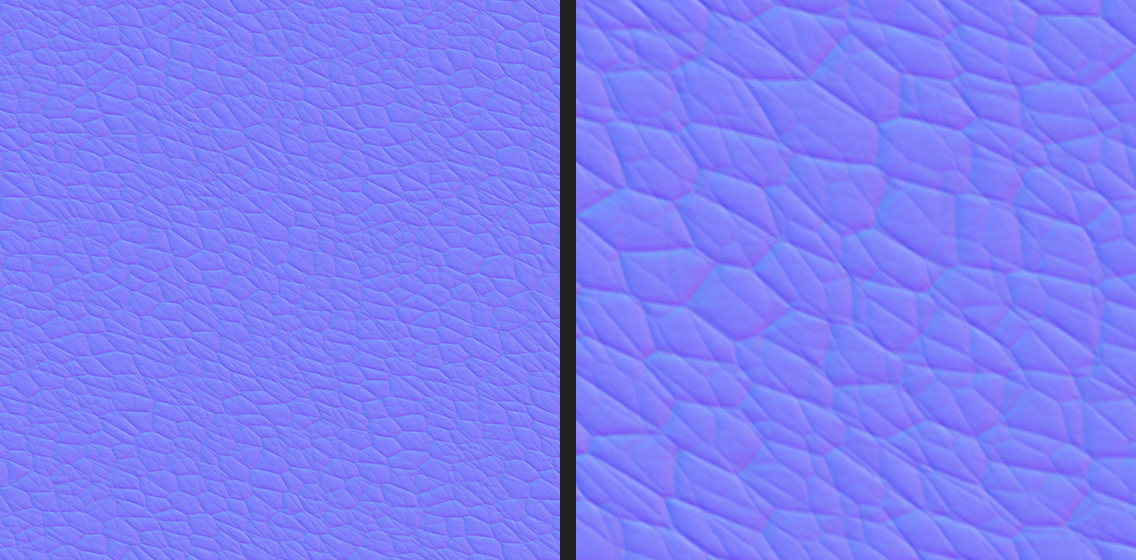
Left, the full canvas; right, a detail of the centre.
Reproduce this texture map procedurally as a Shadertoy shader.

```glsl
const vec2  COARSE_CELLS = vec2(20.0, 34.0);   // main grains across the canvas
const vec2  MEDIUM_CELLS = vec2(31.0, 45.0);   // crossing creases
const vec2  FINE_CELLS   = vec2(74.0, 88.0);   // pores and small wrinkles
const vec3  SLANT        = vec3(0.27, 0.62, -0.15); // downhill tilt per layer
const vec3  RELIEF       = vec3(0.00112, 0.00050, 0.00015);
const float CREASE_DECAY = 5.0;                // larger means narrower creases
const float JITTER       = 0.88;
const float SAMPLE_STEP  = 0.0014;
const float MAX_SLOPE    = 0.42;
const vec3  FLAT_COLOR   = vec3(0.503, 0.502, 0.983);
const vec3  VALLEY_SHADE = vec3(0.030, 0.020, 0.035);
const float BLUE_TILT    = 0.13;               // blue gained on upward slopes

vec2 hash2(vec2 cell) {
    vec2 k = vec2(dot(cell, vec2(127.1, 311.7)), dot(cell, vec2(269.5, 183.3)));
    return fract(sin(k) * 43758.55);
}

// Gap between the two nearest cell points: zero along the creases
float cellGap(vec2 p) {
    vec2 base = floor(p);
    vec2 local = p - base;
    float nearest = 8.0;
    float second = 8.0;
    for (int y = -1; y <= 1; y++) {
        for (int x = -1; x <= 1; x++) {
            vec2 offset = vec2(x, y);
            vec2 site = offset + 0.5 + JITTER * (hash2(base + offset) - 0.5);
            float d = length(site - local);
            second = min(second, max(nearest, d));
            nearest = min(nearest, d);
        }
    }
    return second - nearest;
}

// Layered sines bend the rows of grains
vec2 bend(vec2 p) {
    p += 0.011 * sin(p.yx * vec2(17.0, 10.0) + vec2(0.7, 2.1));
    p += 0.003 * sin(p.yx * vec2(63.0, 41.0) + p * 23.0);
    return p;
}

// Rounded plateau between sharp creases
float grainLayer(vec2 p, vec2 cells, float slant, float seed) {
    vec2 q = vec2(p.x, p.y + slant * p.x) * cells + seed;
    return 1.0 - exp(-CREASE_DECAY * cellGap(q));
}

float leatherHeight(vec2 uv) {
    vec2 p = bend(uv);
    float patches = sin(p.x * 19.0 + 2.0 * sin(p.y * 13.0)) * sin(p.y * 27.0 + p.x * 8.0);
    float coarse = grainLayer(p, COARSE_CELLS, SLANT.x, 11.0) * (1.0 - 0.22 * patches);
    float medium = grainLayer(p, MEDIUM_CELLS, SLANT.y, 47.0) * (1.0 + 0.45 * patches);
    float fine = grainLayer(p, FINE_CELLS, SLANT.z, 83.0);
    return dot(RELIEF, vec3(coarse, medium, fine));
}

void mainImage(out vec4 fragColor, in vec2 fragCoord) {
    vec2 uv = fragCoord / iResolution.y;
    vec2 stepX = vec2(SAMPLE_STEP, 0.0);
    vec2 stepY = stepX.yx;

    // Central differences give a soft, smooth slope
    float right = leatherHeight(uv + stepX);
    float left  = leatherHeight(uv - stepX);
    float above = leatherHeight(uv + stepY);
    float below = leatherHeight(uv - stepY);
    vec2 slope = vec2(left - right, below - above) / (2.0 * SAMPLE_STEP);
    slope = clamp(slope, -MAX_SLOPE, MAX_SLOPE);

    // Encode the normal, then shade the bottoms of the creases
    vec2 tilt = 0.5 * slope / sqrt(1.0 + dot(slope, slope));
    float height = 0.25 * (right + left + above + below);
    float valley = 1.0 - clamp(height / dot(RELIEF, vec3(1.0)), 0.0, 1.0);
    vec3 color = FLAT_COLOR + vec3(tilt, BLUE_TILT * tilt.y);
    color -= VALLEY_SHADE * valley * valley;
    fragColor = vec4(clamp(color, 0.0, 1.0), 1.0);
}
```
